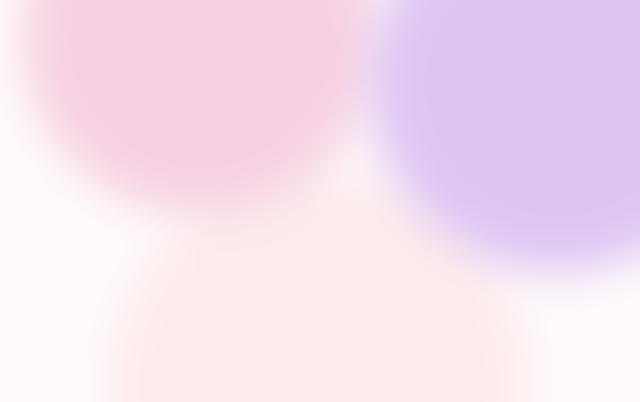
Reproduce this background procedurally as a WebGL 2 fragment shader.

```glsl
#version 300 es
precision highp float;
// Soft pastel background: three large blurred discs (peach, pink, lilac)
// layered over a near-white base. Each disc is a circle distance passed
// through a Gaussian edge profile. Lengths are in canvas heights.

uniform vec2 u_resolution;
out vec4 fragColor;

const float BLUR = 0.053; // standard deviation of the soft edges

const vec3 BASE  = vec3(0.998, 0.982, 0.986);
const vec3 PEACH = vec3(0.990, 0.922, 0.923);
const vec3 PINK  = vec3(0.965, 0.819, 0.884);
const vec3 LILAC = vec3(0.868, 0.773, 0.950);

// Discs: centre x, centre y, radius
const vec3 PEACH_DISC = vec3(0.793, 0.047, 0.518);
const vec3 PINK_DISC  = vec3(0.497, 0.909, 0.439);
const vec3 LILAC_DISC = vec3(1.387, 0.793, 0.466);

// Close approximation of the normal cumulative distribution
float gaussianStep(float z) {
    z = clamp(z, -5.0, 5.0);
    return 1.0 / (1.0 + exp(-z * (1.5976 + 0.0706 * z * z)));
}

// Coverage of a blurred disc at point p
float blurredDisc(vec2 p, vec3 disc) {
    return gaussianStep((disc.z - distance(p, disc.xy)) / BLUR);
}

void main() {
    // Keep the layout proportions fixed to the canvas width and height
    const float LAYOUT_ASPECT = 1.59;
    vec2 p = gl_FragCoord.xy / u_resolution * vec2(LAYOUT_ASPECT, 1.0);

    // Layers from back to front
    vec3 color = BASE;
    color = mix(color, PEACH, blurredDisc(p, PEACH_DISC));
    color = mix(color, PINK, blurredDisc(p, PINK_DISC));
    color = mix(color, LILAC, blurredDisc(p, LILAC_DISC));

    fragColor = vec4(color, 1.0);
}
```
